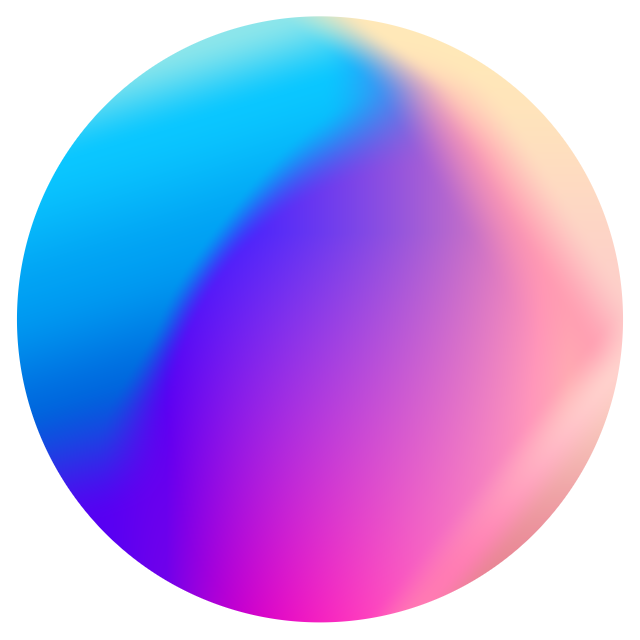
This background is drawn by a WebGL 2 fragment shader. Its source:

```glsl
#version 300 es
precision highp float;
// A glossy gradient disc on white: a violet-to-pink body is interpolated from
// three colour rows, then a cyan crescent, a peach shoulder and a pale lower
// rim are laid over it with soft distance masks.
uniform vec2 u_resolution;
out vec4 fragColor;

const vec3 VIOLET = vec3(0.34, 0.00, 0.95);
const vec3 NAVY   = vec3(0.00, 0.38, 0.86);
const vec3 AZURE  = vec3(0.00, 0.62, 0.95);
const vec3 CYAN   = vec3(0.04, 0.78, 1.00);
const vec3 AQUA   = vec3(0.55, 0.90, 0.92);
const vec3 PINK   = vec3(1.00, 0.62, 0.70);
const vec3 BLUSH  = vec3(0.99, 0.81, 0.79);
const vec3 CREAM  = vec3(1.00, 0.91, 0.72);

// Smooth cubic through four colours placed at t = 0, 1, 2, 3
vec3 cubicRamp(vec3 a, vec3 b, vec3 c, vec3 d, float t) {
  float t1 = t - 1.0, t2 = t - 2.0, t3 = t - 3.0;
  return -a * t1 * t2 * t3 / 6.0 + b * t * t2 * t3 / 2.0
         - c * t * t1 * t3 / 2.0 + d * t * t1 * t2 / 6.0;
}

// Smooth quadratic through three colours placed at t = 0, 1, 2
vec3 quadRamp(vec3 a, vec3 b, vec3 c, float t) {
  return a * (t - 1.0) * (t - 2.0) * 0.5 - b * t * (t - 2.0) + c * t * (t - 1.0) * 0.5;
}

// Violet on the left, magenta below, pink on the right
vec3 bodyColor(vec2 p) {
  float t = clamp((p.x - 0.26) / 0.17, 0.0, 3.7);
  float v = min((p.y - 0.09) / 0.273, 2.0);
  vec3 low = cubicRamp(vec3(0.44, 0.00, 0.92), vec3(0.84, 0.07, 0.80),
                       vec3(0.97, 0.30, 0.76), vec3(1.00, 0.52, 0.73), t);
  vec3 mid = cubicRamp(vec3(0.36, 0.00, 0.95), vec3(0.62, 0.16, 0.89),
                       vec3(0.79, 0.32, 0.83), vec3(0.94, 0.51, 0.76), t);
  vec3 high = cubicRamp(vec3(0.20, 0.10, 1.00), vec3(0.34, 0.17, 0.97),
                        vec3(0.55, 0.31, 0.88), vec3(0.83, 0.46, 0.76), t);
  return clamp(quadRamp(low, mid, high, v), 0.0, 1.0);
}

// Crescent colours run along a slightly tilted vertical axis
vec3 crescentColor(vec2 p) {
  float a = p.y - 0.3 * (p.x - 0.15);
  vec3 c = mix(VIOLET, NAVY, smoothstep(0.18, 0.40, a));
  c = mix(c, AZURE, smoothstep(0.34, 0.58, a));
  c = mix(c, CYAN, smoothstep(0.54, 0.78, a));
  return mix(c, AQUA, smoothstep(0.76, 0.89, a));
}

// Outside of an arc that continues straight down, softer at both ends
float crescentMask(vec2 p) {
  float d = length(vec2(p.x - 0.675, max(p.y - 0.325, 0.0))) - 0.405;
  float width = 0.06 + 0.08 * smoothstep(0.3, 0.6, p.x)
              + 0.06 * (1.0 - smoothstep(0.3, 0.5, p.y));
  return smoothstep(0.0, width, d) * (1.0 - smoothstep(0.5, 0.72, p.x));
}

// Pink fold fading into a cream shoulder at the upper right
vec3 addShoulder(vec3 base, vec2 p) {
  float s = dot(p, vec2(0.845, 0.535)) + 0.07 * smoothstep(0.85, 1.0, p.y);
  vec3 cream = mix(BLUSH, CREAM, smoothstep(0.5, 0.95, p.y));
  vec3 fold = mix(PINK, cream, smoothstep(0.75, 0.95, p.y));
  base = mix(base, fold, smoothstep(0.95, 1.07, s));
  return mix(base, cream, smoothstep(1.02, 1.12, s));
}

// Pale ridge and tan edge along the lower right
vec3 addLowerRim(vec3 base, vec2 p) {
  float s = dot(p, vec2(0.776, -0.632));
  float rise = smoothstep(0.08, 0.42, p.y);
  vec3 ridge = mix(vec3(1.0, 0.48, 0.70), vec3(1.0, 0.82, 0.80), rise);
  vec3 tan_ = mix(vec3(0.91, 0.52, 0.58), vec3(0.98, 0.82, 0.76), rise);
  base = mix(base, ridge, smoothstep(0.42, 0.485, s));
  return mix(base, tan_, smoothstep(0.48, 0.53, s));
}

void main() {
  float size = min(u_resolution.x, u_resolution.y);
  vec2 p = (gl_FragCoord.xy - 0.5 * u_resolution) / size + 0.5;

  vec3 color = mix(bodyColor(p), crescentColor(p), crescentMask(p));
  color = addShoulder(color, p);
  color = addLowerRim(color, p);

  // Disc cut out with a one-pixel soft edge
  float disc = length(p - vec2(0.5, 0.501)) - 0.4735;
  float cover = clamp(0.5 - disc * size, 0.0, 1.0);
  fragColor = vec4(mix(vec3(1.0), color, cover), 1.0);
}
```
